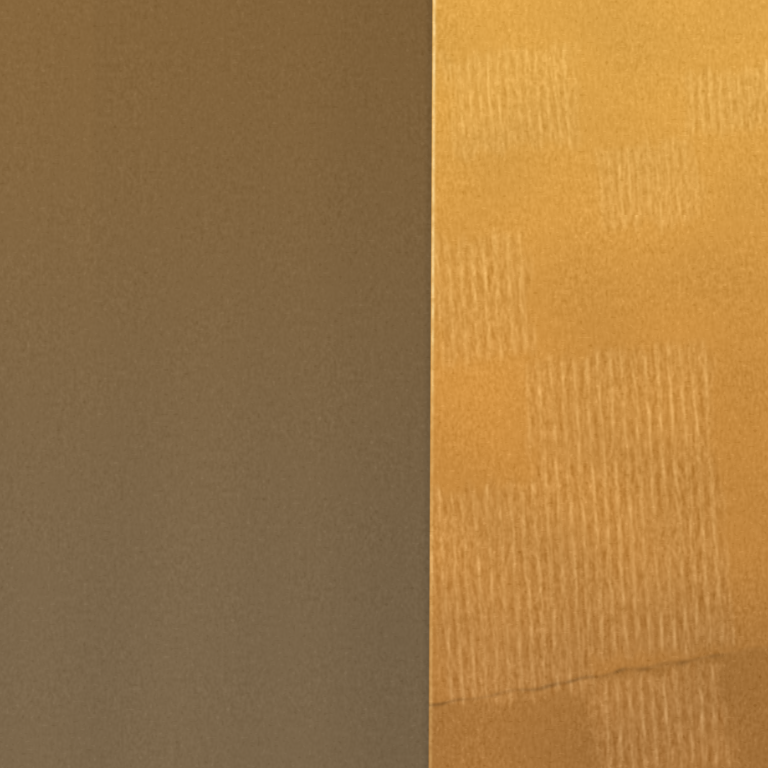
Write a WebGL 2 fragment shader that draws this texture.

```glsl
#version 300 es
precision highp float;
// Shaded brown wall meeting a sunlit golden cloth with leaning ribbed patches.
uniform vec2 u_resolution;
out vec4 outColor;

vec2 hashGradient(vec2 cell) {
  vec3 p = fract(vec3(cell.xyx) * vec3(0.1031, 0.103, 0.0973));
  p += dot(p, p.yzx + 33.33);
  float angle = 6.2832 * fract((p.x + p.y) * p.z);
  return vec2(cos(angle), sin(angle));
}

float gradientNoise(vec2 p) {
  vec2 i = floor(p), f = fract(p);
  vec2 u = f * f * f * (f * (f * 6.0 - 15.0) + 10.0);
  vec2 e = vec2(1.0, 0.0);
  float low = mix(dot(hashGradient(i), f), dot(hashGradient(i + e), f - e), u.x);
  float high = mix(dot(hashGradient(i + e.yx), f - e.yx),
                   dot(hashGradient(i + 1.0), f - 1.0), u.x);
  return mix(low, high, u.y);
}

float boxDistance(vec2 p, vec2 halfSize) {
  vec2 d = abs(p) - halfSize;
  return length(max(d, 0.0)) + min(max(d.x, d.y), 0.0);
}

// Ribbed areas: centre, half size
const vec4 PATCHES[7] = vec4[7](
  vec4(0.67, 0.87, 0.085, 0.065), vec4(0.843, 0.759, 0.066, 0.052),
  vec4(0.628, 0.611, 0.062, 0.08), vec4(0.82, 0.345, 0.12, 0.2),
  vec4(0.668, 0.232, 0.1, 0.14), vec4(0.86, 0.06, 0.085, 0.065),
  vec4(0.95, 0.87, 0.06, 0.04));

float ribbedMask(vec2 uv) {
  float mask = 0.0;
  float fray = 0.02 * gradientNoise(uv * vec2(60.0, 18.0));
  for (int i = 0; i < 7; i++) {
    vec2 p = uv - PATCHES[i].xy;
    p += vec2(0.1 * p.y, -0.12 * p.x);
    float d = boxDistance(p, PATCHES[i].zw) + fray;
    mask = max(mask, 1.0 - smoothstep(-0.01, 0.01, d));
  }
  return mask;
}

vec3 wallColor(vec2 uv, float edge) {
  vec3 c = mix(vec3(0.483, 0.402, 0.294), vec3(0.517, 0.394, 0.234), smoothstep(0.1, 1.05, uv.y));
  c *= 1.0 + 0.025 * gradientNoise(uv * vec2(11.0, 1.5));
  // Faint upright band near the left border
  c *= 1.0 + 0.025 * (1.0 - smoothstep(0.115, 0.13, uv.x)) * smoothstep(0.4, 0.9, uv.y);
  c *= 1.0 - 0.05 * smoothstep(0.3, 0.56, uv.x);
  return c * (1.0 - 0.08 * smoothstep(-0.012, 0.0, edge));
}

vec3 clothColor(vec2 uv, float edge) {
  // Light falls off downwards, more so at the right
  vec3 c = mix(vec3(0.69, 0.475, 0.24), vec3(0.795, 0.555, 0.255), smoothstep(0.0, 0.5, uv.y));
  c = mix(c, vec3(0.87, 0.645, 0.295), smoothstep(0.4, 0.98, uv.y));
  c *= 1.0 - 0.15 * (uv.x - 0.75) * (1.0 - uv.y);
  c *= 1.0 + 0.05 * gradientNoise(uv * vec2(7.0, 9.0));

  // Thin ribs, broken into short uneven threads
  float lean = uv.x + 0.06 * uv.y + 0.0025 * gradientNoise(uv * vec2(24.0, 14.0));
  float wave = 0.5 + 0.5 * sin(6.2832 * lean / mix(0.0125, 0.0155, step(uv.y, 0.72)));
  float thread = gradientNoise(vec2(lean * 130.0, uv.y * 40.0));
  float wear = clamp(0.6 + 1.7 * thread + 0.8 * gradientNoise(uv * 18.0), 0.0, 1.5);
  float strength = mix(0.65, 1.0, 1.0 - smoothstep(0.65, 0.75, uv.y));
  float mask = ribbedMask(uv);
  c += mask * vec3(0.009, 0.018, 0.028);
  c += mask * strength * wear * (wave * wave - 0.38) * vec3(0.085, 0.095, 0.095);
  float loose = gradientNoise(vec2(lean * 220.0, uv.y * 70.0));
  c += mix(0.025, 0.06, mask) * loose;

  // Interrupted crease and the darker fold beneath it
  float crease = uv.y - 0.082 - 0.17 * (uv.x - 0.56) - 0.008 * gradientNoise(uv * 24.0);
  float below = 1.0 - smoothstep(-0.005, 0.005, crease);
  c *= 1.0 - 0.06 * below * (1.0 - mask);
  float reach = 1.0 - smoothstep(0.9, 0.97, uv.x);
  float gaps = 0.35 + 0.65 * smoothstep(-0.2, 0.2, gradientNoise(vec2(uv.x * 42.0, 3.5)));
  c *= 1.0 - 0.17 * reach * gaps * exp(-pow(crease / 0.003, 2.0));

  // Thin, uneven lit rim along the boundary
  float rim = exp(-pow((edge - 0.0025) / 0.0022, 2.0));
  float rimLight = mix(0.3, 0.95, smoothstep(0.4, 0.65, uv.y));
  rimLight *= 0.9 + 0.7 * gradientNoise(vec2(7.3, uv.y * 60.0));
  return mix(c, vec3(0.96, 0.81, 0.54), clamp(rim * rimLight, 0.0, 1.0));
}

void main() {
  vec2 uv = gl_FragCoord.xy / u_resolution;
  float edge = uv.x - mix(0.558, 0.563, uv.y);
  float side = smoothstep(-0.0013, 0.0013, edge);
  vec3 color = mix(wallColor(uv, edge), clothColor(uv, edge), side);

  // Soft woven grain plus sparse darker and lighter specks
  float grain = gradientNoise(uv * vec2(230.0, 170.0)) + 0.6 * gradientNoise(uv * vec2(110.0, 75.0) + 17.0);
  float drift = 1.0 + 0.9 * gradientNoise(uv * 15.0 + 5.0);
  float speck = gradientNoise(uv * vec2(150.0, 190.0) + 41.0);
  speck = sign(speck) * smoothstep(0.28, 0.6, abs(speck));
  color += (grain * drift + 0.9 * speck) * mix(0.026, 0.042, side);
  outColor = vec4(color, 1.0);
}
```
